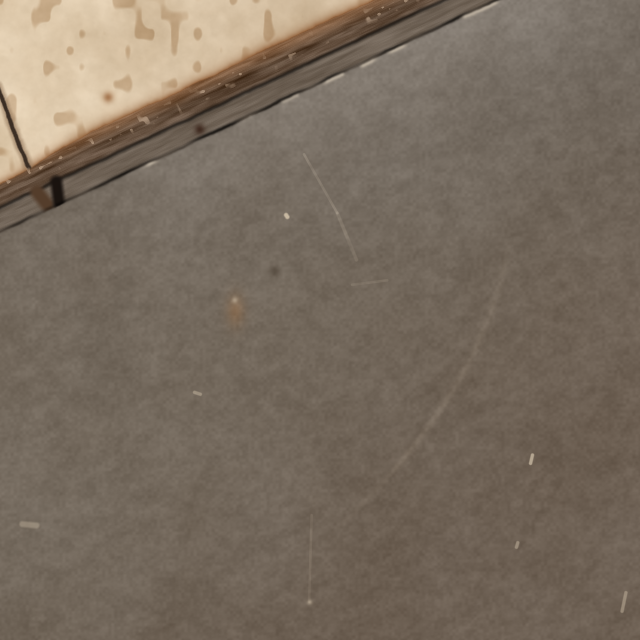
A Shadertoy shader for this texture:

```glsl
// A worn grey slab under a diagonal two-step seam, with a pale stone tile
// in the upper left corner. The seam is a signed distance to a slanted line;
// value noise gives stains and grain, and segments give cracks and scratches.

float hash(vec2 p) {
    vec3 q = fract(p.xyx * vec3(0.1031, 0.1030, 0.0973));
    q += dot(q, q.yzx + 33.33);
    return fract((q.x + q.y) * q.z);
}

float noise(vec2 p) {
    vec2 i = floor(p), f = fract(p);
    f = f * f * (3.0 - 2.0 * f);
    return mix(mix(hash(i), hash(i + vec2(1, 0)), f.x),
               mix(hash(i + vec2(0, 1)), hash(i + vec2(1, 1)), f.x), f.y);
}

// Layered noise centred on zero
float fbm(vec2 p) {
    float sum = 0.0, amp = 0.5;
    for (int i = 0; i < 5; i++) {
        sum += amp * (noise(p) - 0.5);
        p = mat2(1.6, 1.2, -1.2, 1.6) * p + 7.3;
        amp *= 0.55;
    }
    return sum;
}

float segment(vec2 p, vec2 a, vec2 b) {
    vec2 d = b - a;
    return length(p - a - d * clamp(dot(p - a, d) / dot(d, d), 0.0, 1.0));
}

// Soft stroke and soft round spot, both returning coverage
float stroke(vec2 p, vec2 a, vec2 b, float width) {
    return 1.0 - smoothstep(width * 0.3, width, segment(p, a, b));
}

float spot(vec2 p, vec2 centre, vec2 radius) {
    vec2 d = (p - centre) / radius;
    return exp(-dot(d, d));
}

float band(float x, float width) {
    return exp(-x * x / (width * width));
}

vec3 slabColor(vec2 p, vec2 along) {
    vec3 col = mix(vec3(0.452, 0.410, 0.362), vec3(0.425, 0.373, 0.323),
                   smoothstep(0.2, 1.0, p.x + 0.35 - p.y));
    col = mix(col, vec3(0.462, 0.430, 0.395), smoothstep(0.45, 1.0, p.y) * 0.75);
    col += 0.055 * band(along.y, 0.09) * smoothstep(0.1, 0.5, p.x);
    col += vec3(0.05, 0.055, 0.06) * fbm(p * 7.0);
    col += 0.075 * fbm(along * vec2(45, 65));
    col += 0.035 * (noise(p * 210.0) - 0.5);

    // Dark and rusty blemishes
    col -= 0.09 * spot(p, vec2(0.430, 0.576), vec2(0.009));
    col += vec3(0.06, 0.0, -0.05) * spot(p, vec2(0.368, 0.515), vec2(0.014, 0.025));
    col -= 0.025 * spot(p, vec2(0.165, 0.46), vec2(0.05, 0.09));

    // Scratches: a broken slanted line, a long arc and a fine vertical one
    float wear = 0.4 + 0.8 * noise(p * 55.0);
    float mark = stroke(p, vec2(0.475, 0.759), vec2(0.527, 0.667), 0.003);
    mark += 0.8 * stroke(p, vec2(0.527, 0.667), vec2(0.557, 0.594), 0.004);
    float h = p.y - 0.219;
    float arc = p.x - (0.573 + 0.96 * h - 1.015 * h * h);
    mark += 0.5 * band(arc, 0.006) * smoothstep(0.14, 0.3, p.y)
          * (1.0 - smoothstep(0.56, 0.63, p.y));
    mark += 0.6 * stroke(p, vec2(0.487, 0.195), vec2(0.483, 0.06), 0.003);
    mark += 0.6 * stroke(p, vec2(0.55, 0.555), vec2(0.605, 0.562), 0.003);
    col += vec3(0.10, 0.095, 0.085) * mark * wear;

    // Bright chips
    float chip = stroke(p, vec2(0.447, 0.664), vec2(0.449, 0.661), 0.005);
    chip += 0.8 * stroke(p, vec2(0.832, 0.289), vec2(0.829, 0.276), 0.004);
    chip += 0.4 * stroke(p, vec2(0.035, 0.181), vec2(0.057, 0.179), 0.007);
    chip += 0.5 * stroke(p, vec2(0.304, 0.387), vec2(0.313, 0.384), 0.004);
    chip += 0.5 * stroke(p, vec2(0.809, 0.152), vec2(0.807, 0.145), 0.004);
    chip += 0.5 * stroke(p, vec2(0.978, 0.074), vec2(0.972, 0.045), 0.004);
    chip += 0.6 * spot(p, vec2(0.367, 0.531), vec2(0.005));
    chip += 0.6 * spot(p, vec2(0.484, 0.059), vec2(0.004));
    return mix(col, vec3(0.78, 0.72, 0.63), clamp(chip, 0.0, 1.0));
}

vec3 tileColor(vec2 p, float edge) {
    vec3 col = mix(vec3(0.88, 0.80, 0.685), vec3(0.82, 0.735, 0.62),
                   smoothstep(0.0, 0.55, p.x));
    col += vec3(0.13, 0.15, 0.17) * fbm(p * 13.0) + 0.05 * fbm(p * 75.0);
    col -= vec3(0.10, 0.13, 0.15) * smoothstep(0.70, 0.86, noise(p * vec2(55, 38)));
    col = mix(col, vec3(0.60, 0.40, 0.24), 0.8 * spot(p, vec2(0.169, 0.848), vec2(0.008)));
    // Rust creeping in from the border, and the crack on the left
    col = mix(col, vec3(0.57, 0.38, 0.23), exp(-max(edge, 0.0) / 0.007));
    vec2 q = p + 0.006 * vec2(fbm(p * 40.0), 0.0);
    col = mix(col, vec3(0.58, 0.47, 0.36), 0.6 * stroke(q, vec2(-0.005, 0.865), vec2(0.046, 0.735), 0.012));
    return mix(col, vec3(0.23, 0.18, 0.14), stroke(q, vec2(-0.005, 0.865), vec2(0.046, 0.735), 0.005));
}

void mainImage(out vec4 fragColor, in vec2 fragCoord) {
    vec2 p = fragCoord / iResolution.xy;
    float aa = 1.2 / iResolution.y;
    // Seam frame: x runs along the slab edge, y rises away from it
    vec2 along = vec2(p.x + 0.467 * (p.y - 0.6354), p.y - 0.6354 - 0.467 * p.x) / 1.1037;
    float s = along.y + 0.003 * fbm(along * 35.0);
    float top = mix(0.069, 0.083, smoothstep(0.0, 0.15, p.x)) + 0.006 * fbm(along * 24.0);
    float streak = fbm(along * vec2(18, 170));

    // Lower grey step, then the rusty upper step
    vec3 lower = vec3(0.435, 0.385, 0.335) + 0.16 * streak;
    vec3 upper = mix(vec3(0.40, 0.32, 0.255), vec3(0.50, 0.355, 0.24), smoothstep(0.055, 0.085, s));
    upper += 0.28 * streak - 0.10 * band(s - 0.060, 0.003);
    vec3 strip = mix(lower, upper, smoothstep(-aa, aa, s - 0.037));
    strip *= 1.0 - 0.55 * band(s - 0.037, 0.0035);
    strip = mix(strip, vec3(0.20, 0.11, 0.07), 0.8 * spot(p, vec2(0.312, 0.798), vec2(0.008)));

    // Open joint across the lower step
    strip = mix(strip, vec3(0.33, 0.24, 0.17), stroke(p, vec2(0.058, 0.70), vec2(0.074, 0.68), 0.016));
    strip = mix(strip, vec3(0.10, 0.075, 0.06), stroke(p, vec2(0.088, 0.716), vec2(0.092, 0.684), 0.014));

    vec3 col = mix(slabColor(p, along), strip, smoothstep(-aa, aa, s));
    col = mix(col, tileColor(p, s - top), smoothstep(-aa, aa, s - top));

    // Shadow line on the left of the slab edge, chipped white line on the right
    col *= 1.0 - 0.5 * band(s - 0.002, 0.003) * (0.5 + noise(along * 28.0));
    float worn = smoothstep(0.35, 0.65, noise(along * vec2(38, 9))) * smoothstep(0.34, 0.52, p.x);
    worn = max(worn, spot(p, vec2(0.236, 0.743), vec2(0.011)));
    col = mix(col, vec3(0.76, 0.71, 0.64), 0.8 * worn * band(s + 0.002, 0.003));
    // Pale flecks caught in the upper step
    float fleck = smoothstep(0.78, 0.92, noise(along * vec2(110, 150))) * band(s - 0.064, 0.010);
    col = mix(col, vec3(0.80, 0.70, 0.60), 0.6 * fleck);
    fragColor = vec4(clamp(col, 0.0, 1.0), 1.0);
}
```
